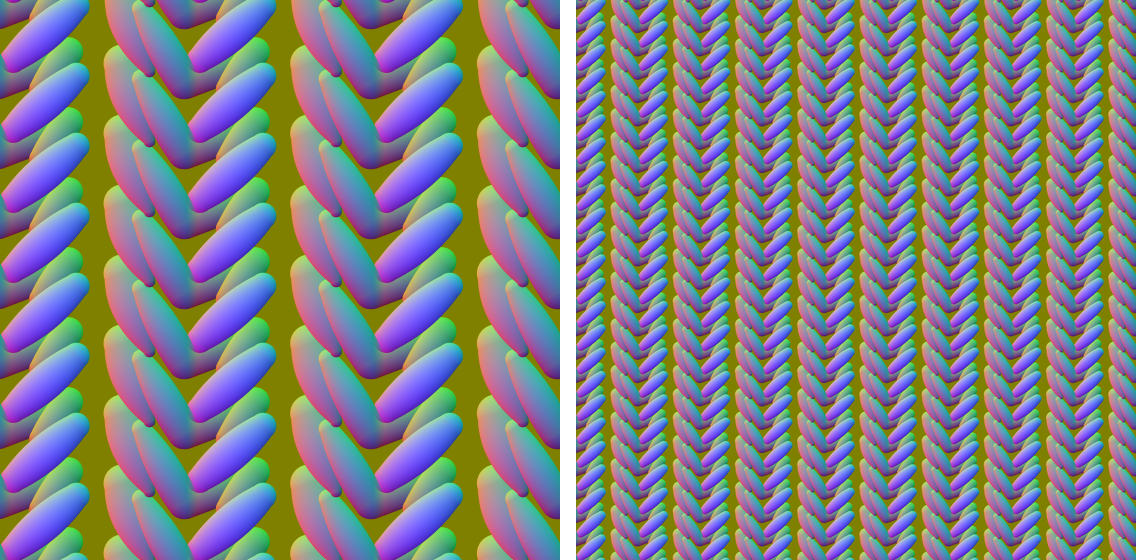
Left, the tile; right, the same tile 3 across and 3 down.
Write a three.js fragment shader that draws this texture map.

```glsl
varying vec2 vUv;

// Paints one tapered strand from a to b, tinted by its surface normal.
// radii: start, end, extra at the middle; lean: tilt of the whole strand;
// blueRange: blue at the rim and at the crest.
void paintStrand(inout vec3 color, vec2 p, vec2 a, vec2 b, vec3 radii,
                 vec2 lean, vec2 blueRange, float cover) {
  vec2 axis = b - a;
  float h = clamp(dot(p - a, axis) / dot(axis, axis), 0.0, 1.0);
  float radius = mix(radii.x, radii.y, h) + radii.z * 4.0 * h * (1.0 - h);
  vec2 q = (p - a - axis * h) / radius;
  float crest = sqrt(max(1.0 - dot(q, q), 0.0));

  // Both ends curve away from the viewer
  float along = 2.0 * h - 1.0;
  vec3 normal = normalize(vec3(q + normalize(axis) * along * 0.5 + lean, crest + 0.15));
  float blue = mix(blueRange.x, blueRange.y, crest) - 0.12 * along * along;
  vec3 tint = vec3(0.5 - 0.44 * normal.x, 0.5 + 0.44 * normal.y, blue);

  float inside = 1.0 - smoothstep(-0.009, 0.009, (length(q) - 1.0) * radius);
  color = mix(color, tint, inside * cover);
}

void main() {
  // Three braids across, eight stitches down
  vec2 p = vUv * 7.68 - vec2(0.04, 0.56);
  p.x = mod(p.x + 1.28, 2.56) - 1.28;
  p.y = mod(p.y + 0.1, 0.96) - 0.1;

  vec3 color = vec3(0.5, 0.5, 0.0);

  // Right side: lower stitches overlap upper ones
  for (int i = 0; i < 2; i++) {
    vec2 s = p + vec2(0.0, 0.96 * float(i));
    // Shaded turn at the bottom of the valley
    paintStrand(color, s, vec2(-0.06, 0.22), vec2(0.6, 0.45), vec3(0.22, 0.2, 0.0),
                vec2(0.15, -0.1), vec2(0.22, 0.55), 1.0);
    // Tucked strand
    paintStrand(color, s, vec2(0.52, 0.14), vec2(0.9, 0.65), vec3(0.16, 0.2, 0.02),
                vec2(0.15, 0.25), vec2(0.28, 0.58), 1.0);
    // Front strand
    paintStrand(color, s, vec2(0.14, 0.54), vec2(1.01, 1.28), vec3(0.18, 0.18, 0.07),
                vec2(0.05, -0.2), vec2(0.62, 1.0), 1.0);
  }

  // Left side: upper stitches overlap lower ones
  for (int i = 0; i < 2; i++) {
    vec2 s = p + vec2(0.0, 0.96 * float(1 - i));
    // Outer strand
    paintStrand(color, s, vec2(-0.92, 1.45), vec2(-0.55, 0.38), vec3(0.26, 0.08, 0.13),
                vec2(-0.05, 0.0), vec2(0.38, 0.7), 1.0);
    // Inner strand, fading into the turn
    paintStrand(color, s, vec2(-0.66, 1.24), vec2(-0.08, 0.22), vec3(0.13, 0.22, 0.055),
                vec2(0.3, 0.15), vec2(0.45, 0.74), 1.0 - smoothstep(-0.06, 0.14, s.x));
  }

  gl_FragColor = vec4(color, 1.0);
}
```
